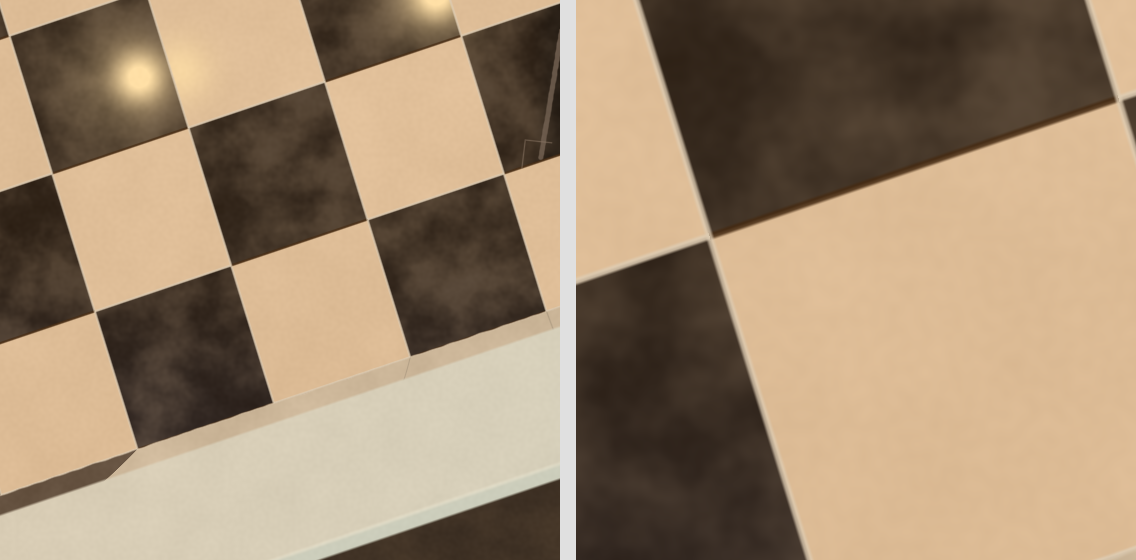
Left, the full canvas; right, a detail of the centre.
Write a WebGL 2 fragment shader that draws this pattern.

```glsl
#version 300 es
precision highp float;
// A tilted checkerboard floor of cream and dark brown tiles with thin grout, meeting
// a low skirting and a pale ledge. A skewed lattice gives the tiles and the borders;
// gradient noise gives the mottling, and Gaussian spots give the lamp reflections.

#define ORIGIN vec2(0.4128, 0.526)     // one corner of the lattice
#define AXIS_ALONG vec2(0.2435, 0.082) // one tile along the wall
#define AXIS_DOWN vec2(0.0762, -0.2461) // one tile towards the wall
#define TILE_SIZE 0.2566
#define GROUT_HALF 0.0019
#define EDGE_SOFT 0.0012
#define FLOOR_END 1.0                  // borders, in tiles along AXIS_DOWN
#define SKIRT_END 1.13
#define LEDGE_END 2.03
#define LIP_END 2.13
#define MOTTLE 0.09

out vec4 fragColor;
uniform vec2 u_resolution;

const vec3 CREAM = vec3(0.865, 0.735, 0.585);
const vec3 BROWN = vec3(0.305, 0.240, 0.175);
const vec3 UMBER = vec3(0.225, 0.175, 0.130);
const vec3 GROUT = vec3(0.870, 0.800, 0.700);
const vec3 SHADOW = vec3(0.270, 0.165, 0.070);
const vec3 SKIRT = vec3(0.800, 0.715, 0.600);
const vec3 SKIRT_DARK = vec3(0.400, 0.325, 0.255);
const vec3 LEDGE = vec3(0.845, 0.805, 0.715);
const vec3 LIP = vec3(0.800, 0.805, 0.735);
const vec3 GLARE = vec3(1.000, 0.875, 0.650);

float hash(vec2 p) {
  vec3 h = fract(vec3(p.xyx) * 0.1031);
  h += dot(h, h.yzx + 33.33);
  return fract((h.x + h.y) * h.z);
}

float corner(vec2 cell, vec2 offset) {
  float angle = 6.2832 * hash(cell + 57.0);
  return dot(vec2(cos(angle), sin(angle)), offset);
}

float gradientNoise(vec2 p) {
  vec2 i = floor(p), f = fract(p);
  vec2 u = f * f * f * (f * (f * 6.0 - 15.0) + 10.0);
  vec2 e = vec2(1.0, 0.0);
  return mix(mix(corner(i, f), corner(i + e, f - e), u.x),
             mix(corner(i + e.yx, f - e.yx), corner(i + 1.0, f - 1.0), u.x), u.y);
}

float fbm(vec2 p) {
  float sum = 0.0, gain = 0.6;
  for (int k = 0; k < 4; k++) {
    sum += gain * gradientNoise(p);
    p = p * 2.1 + 17.3;
    gain *= 0.55;
  }
  return sum;
}

float spot(vec2 p, vec2 center, float radius) {
  vec2 d = (p - center) / radius;
  return exp(-dot(d, d));
}

float segment(vec2 p, vec2 a, vec2 b) {
  vec2 pa = p - a, ba = b - a;
  return length(pa - ba * clamp(dot(pa, ba) / dot(ba, ba), 0.0, 1.0));
}

// Coverage of a line of the given half width at distance d.
float stroke(float d, float halfWidth, float soft) {
  return 1.0 - smoothstep(halfWidth - soft, halfWidth + soft, d);
}

vec3 floorColor(vec2 p, vec2 q, float soft, float mottle) {
  vec2 cell = floor(q), f = q - cell;
  vec2 gap = min(f, 1.0 - f) * TILE_SIZE;
  float edge = min(gap.x, gap.y);
  float side = mod(cell.x + cell.y, 2.0) < 0.5 ? 1.0 : -1.0;
  float light = smoothstep(-soft, soft, side * edge);
  float shade = 0.025 * (hash(cell + 9.0) - 0.5);

  // Dark tiles turn warmer and lighter away from the wall.
  vec3 dark = mix(UMBER, BROWN, clamp(0.5 + 2.0 * mottle + 0.5 * (p.y - 0.6), 0.0, 1.0));
  dark += mottle * MOTTLE + shade + vec3(-0.01, 0.0, 0.025) * smoothstep(0.6, 0.2, p.y);
  dark *= 1.0 - 0.35 * smoothstep(0.94, 1.0, p.x);
  vec3 cream = CREAM + mottle * MOTTLE * 0.3 + shade * 0.6 + 0.02 * spot(p, vec2(0.62, 0.8), 0.3);

  // Lamp reflections: strong on dark tiles, faint on cream ones.
  float core = spot(p, vec2(0.250, 0.862), 0.048) + spot(p, vec2(0.780, 1.010), 0.050);
  float halo = spot(p, vec2(0.225, 0.855), 0.115) + spot(p, vec2(0.760, 1.000), 0.100);
  dark = mix(dark, GLARE, clamp(0.85 * core + 0.28 * halo, 0.0, 1.0));
  cream = mix(cream, GLARE, 0.75 * spot(p, vec2(0.322, 0.873), 0.055));
  vec3 color = mix(dark, cream, light);

  // Joints are pale, but shaded where a dark tile lies above a cream one.
  float row = floor(q.y + 0.5);
  float shaded = mod(cell.x + row, 2.0) < 0.5 ? 1.0 : 0.0;
  color = mix(color, mix(GROUT, SHADOW, shaded), 0.85 * stroke(gap.y, GROUT_HALF, soft));
  return mix(color, GROUT, 0.75 * stroke(gap.x, GROUT_HALF, soft));
}

void main() {
  vec2 p = gl_FragCoord.xy / u_resolution;
  float soft = max(EDGE_SOFT, 0.9 / min(u_resolution.x, u_resolution.y));
  vec2 q = inverse(mat2(AXIS_ALONG, AXIS_DOWN)) * (p - ORIGIN);
  float mottle = fbm(p * 9.0);
  float grain = gradientNoise(p * 110.0);
  float rowSoft = soft / TILE_SIZE;
  vec3 color = floorColor(p, q, soft, mottle);

  // Thin scratched rod with a bent wire at its foot.
  float rod = segment(p, vec2(0.966, 0.719), vec2(1.003, 0.945));
  float wire = min(segment(p, vec2(0.932, 0.700), vec2(0.938, 0.750)),
                   segment(p, vec2(0.938, 0.750), vec2(0.985, 0.745)));
  color = mix(color, vec3(0.46, 0.39, 0.33), 0.8 * stroke(rod, 0.0045 + 0.001 * grain, soft));
  color = mix(color, vec3(0.55, 0.47, 0.40), 0.6 * stroke(wire, 0.0010, soft));

  // Skirting, with joints that lean with the perspective.
  float depth = q.y - FLOOR_END;
  float along = q.x + (1.25 - 0.65 * q.x) * depth;
  vec3 skirt = mix(SKIRT_DARK, SKIRT, smoothstep(-rowSoft, rowSoft, along + 1.0));
  float joint = abs(along - floor(along + 0.5)) * TILE_SIZE;
  skirt *= 1.0 - 0.12 * step(0.5, along) * stroke(joint, 0.001, soft);
  float chip = 0.007 * gradientNoise(p * 45.0);
  color = mix(color, skirt + 0.06 * mottle, smoothstep(-rowSoft, rowSoft, depth + chip));
  color = mix(color, GROUT, 0.5 * stroke(abs(depth + chip) * TILE_SIZE, 0.0012, soft));

  // Pale ledge, its rounded lip, and the dark floor below.
  vec3 ledge = LEDGE + vec3(-0.005, 0.015, 0.025) * (p.x - 0.4) + 0.025 * mottle;
  color = mix(color, ledge, smoothstep(-0.012, 0.012, q.y - SKIRT_END));
  color = mix(color, LIP, smoothstep(-0.02, 0.03, q.y - LEDGE_END));
  color += 0.04 * stroke(abs(q.y - LEDGE_END) * TILE_SIZE, 0.003, 0.003);
  vec3 below = mix(UMBER, BROWN, 0.35 + mottle);
  color = mix(color, below, smoothstep(-0.012, 0.012, q.y - LIP_END));

  fragColor = vec4(clamp(color + 0.012 * grain, 0.0, 1.0), 1.0);
}
```
